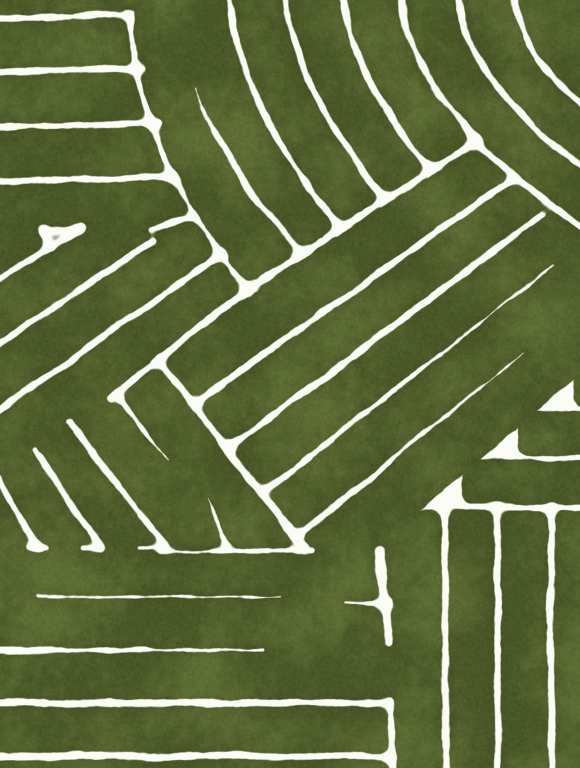
Give the GLSL for this pattern, as a WebGL 1 fragment shader.

```glsl
precision highp float;
// Draws blocks of green watercolour brush strokes parted by thin white gaps.
uniform vec2 u_resolution;

#define HEIGHT 7.68       // canvas height in drawing units, y runs down
#define GAP 0.032         // half width of a gap
#define FILLET 0.11       // rounding where gaps meet
#define WOBBLE 0.035      // hand-drawn waviness
#define GRAIN 0.035       // paper grain strength
#define DARK vec3(0.29, 0.345, 0.155)
#define LIGHT vec3(0.37, 0.43, 0.205)
#define PAPER vec3(0.985, 0.99, 0.965)

vec2 gradientAt(vec2 cell) {
  vec3 q = fract(cell.xyx * vec3(0.1031, 0.103, 0.0973));
  q += dot(q, q.yzx + 33.33);
  return fract((q.xx + q.yz) * q.zy) * 2.0 - 1.0;
}

float noise(vec2 p) {
  vec2 i = floor(p), f = fract(p), e = vec2(1.0, 0.0);
  vec2 u = f * f * f * (f * (f * 6.0 - 15.0) + 10.0);
  float low = mix(dot(gradientAt(i), f), dot(gradientAt(i + e), f - e), u.x);
  float high = mix(dot(gradientAt(i + e.yx), f - e.yx), dot(gradientAt(i + 1.0), f - 1.0), u.x);
  return mix(low, high, u.y);
}

float fbm(vec2 p) {
  float sum = 0.0, amp = 0.6;
  for (int i = 0; i < 4; i++) {
    sum += amp * noise(p);
    p = mat2(1.6, 1.2, -1.2, 1.6) * p + 7.3;
    amp *= 0.55;
  }
  return sum;
}

float join(float a, float b) {
  float h = max(FILLET - abs(a - b), 0.0) / FILLET;
  return min(a, b) - h * h * FILLET * 0.25;
}

// Straight gap, its half width running from ra at a to rb at b
float gap(vec2 p, vec2 a, vec2 b, float ra, float rb) {
  vec2 d = b - a;
  float t = clamp(dot(p - a, d) / dot(d, d), 0.0, 1.0);
  return length(p - a - d * t) - mix(ra, rb, t);
}

// Distance to the parabola x = x0 + slope y + bend y^2
float bow(vec2 p, float x0, float slope, float bend) {
  float dx = slope + 2.0 * bend * p.y;
  return abs(p.x - x0 - p.y * (slope + bend * p.y)) / sqrt(1.0 + dx * dx);
}

float topBlocks(vec2 p) {
  float d = max(bow(p, 1.3, 0.0, 0.14) - GAP * 0.8, max(0.12 - p.y, p.y - 2.88));
  for (int i = 0; i < 7; i++) {
    float k = float(i);
    float taper = i == 0 ? smoothstep(0.8, 1.5, p.y) : 1.0;
    float arc = bow(p, 1.72 + 0.572 * k, 0.13, 0.15 + 0.009 * k * k) - GAP * taper;
    if (i == 0) arc = max(arc, 0.88 - p.y);
    if (i < 4) arc = max(arc, p.y - 2.88 + (p.x - 2.5) * 0.643);
    d = join(d, arc);
  }
  for (int i = 0; i < 4; i++) {
    float k = float(i);
    d = join(d, gap(p, vec2(-0.1, 0.19 + 0.54 * k), vec2(1.28 + 0.15 * k, 0.14 + 0.545 * k), GAP, GAP));
  }
  return d;
}

float diagonalBlocks(vec2 p) {
  float d = gap(p, vec2(4.78, 1.4), vec2(2.48, 2.89), GAP, GAP * 1.2);
  d = join(d, gap(p, vec2(2.48, 2.89), vec2(1.1, 3.98), GAP * 1.2, GAP));
  d = join(d, gap(p, vec2(1.6, 3.62), vec2(3.03, 5.47), GAP, GAP * 1.3));
  for (int i = 0; i < 4; i++) {
    float k = float(i);
    vec2 left = vec2(2.0, 4.0) + k * vec2(0.335, 0.445);
    vec2 right = mix(left, vec2(5.1, 1.8) + k * vec2(0.36, 0.32), 1.0 - 0.0111 * k * k * k);
    d = join(d, gap(p, left, right, GAP * 1.1, i < 2 ? GAP : 0.005));
  }
  // Strokes at the left edge, above and below the long diagonal
  for (int i = 0; i < 3; i++) {
    float k = float(i);
    d = join(d, gap(p, vec2(-0.04, 2.8 + 0.66 * k), vec2(0.82 + 0.7 * k, 2.28 + 0.13 * k), GAP, GAP));
    d = join(d, gap(p, vec2(-0.02 + 0.36 * k, 4.78 - 0.28 * k), vec2(0.36 + 0.64 * k, 5.46), GAP, GAP));
    d = join(d, gap(p, vec2(0.27 + 0.56 * k, 5.48), vec2(0.46 + 0.56 * k, 5.48), 0.02, 0.02));
  }
  d = join(d, gap(p, vec2(0.44, 2.3), vec2(0.5, 2.45), GAP, GAP));
  d = join(d, gap(p, vec2(0.44, 2.3), vec2(0.8, 2.28), GAP, GAP));
  d = join(d, gap(p, vec2(1.5, 2.28), vec2(1.9, 2.18), GAP, GAP));
  d = join(d, gap(p, vec2(1.2, 3.98), vec2(1.67, 4.6), GAP, 0.005));
  return join(d, gap(p, vec2(2.07, 5.0), vec2(2.28, 5.45), 0.005, GAP));
}

float lowerBlocks(vec2 p) {
  float d = gap(p, vec2(1.6, 5.51), vec2(3.12, 5.51), 0.012, 0.025);
  for (int i = 0; i < 4; i++) {
    float y = 5.97 + 0.53 * float(i), end = i < 2 ? 2.8 - 0.17 * float(i) : 3.88;
    d = join(d, gap(p, vec2(i == 0 ? 0.38 : -0.1, y), vec2(end, y), i == 0 ? 0.012 : 0.038, i < 2 ? 0.008 : GAP));
  }
  d = join(d, gap(p, vec2(3.45, 6.02), vec2(3.88, 6.03), 0.008, GAP));
  d = join(d, gap(p, vec2(3.8, 5.51), vec2(3.89, 6.43), 0.05, 0.04));
  d = join(d, gap(p, vec2(3.9, 7.02), vec2(3.94, 7.8), GAP, GAP));
  // Upright strokes, then the white wedge holding rounded stroke ends
  float ends = 9.0;
  for (int i = 0; i < 3; i++) {
    float k = float(i), x = 4.45 + 0.53 * k;
    d = join(d, gap(p, vec2(x, 5.08), vec2(x, 7.8), GAP, GAP));
    vec2 q = abs(p - vec2(7.0, 3.84 + 0.49 * k)) - vec2(1.27 + 0.55 * k, 0.22) + 0.1;
    ends = min(ends, length(max(q, 0.0)) + min(max(q.x, q.y), 0.0) - 0.1);
  }
  float wedge = max(-dot(p - vec2(4.2, 5.12), vec2(0.653, 0.757)), p.y - 5.1);
  return join(d, max(wedge, -ends));
}

void main() {
  vec2 p = vec2(gl_FragCoord.x, u_resolution.y - gl_FragCoord.y) * HEIGHT / u_resolution.y;
  float pixel = HEIGHT / u_resolution.y;
  vec2 q = p + WOBBLE * vec2(noise(p * 2.3), noise(p * 2.3 + 19.0));
  float d = join(join(topBlocks(q), diagonalBlocks(q)), lowerBlocks(q));
  d += 0.022 * noise(p * 5.0) + 0.008 * noise(p * 17.0);

  // Pigment: broad washes, paper grain and darker stroke rims
  float wash = smoothstep(-0.25, 0.4, fbm(p * 1.1 + 3.0) + 0.25 * noise(p * 9.0));
  vec3 paint = mix(DARK, LIGHT, wash);
  paint += GRAIN * (noise(p * 24.0) + noise(p * 45.0)) * vec3(1.0, 1.0, 0.7);
  paint *= 1.0 - 0.07 * exp(-max(d, 0.0) * 22.0);
  gl_FragColor = vec4(mix(PAPER, paint, smoothstep(-pixel, pixel, d)), 1.0);
}
```
